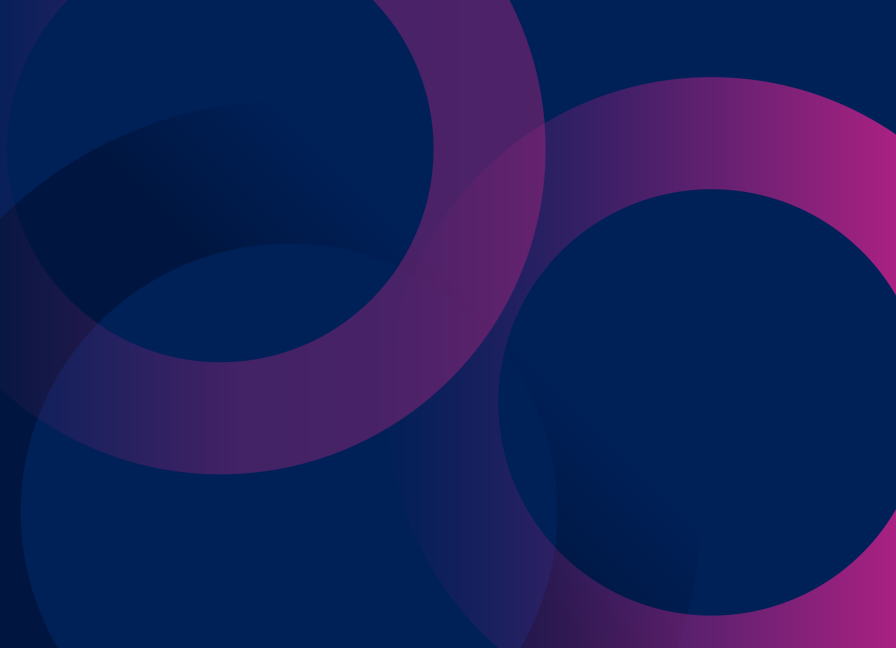
Reproduce this background procedurally as a WebGL 1 fragment shader.

```glsl
precision highp float;

uniform vec2 u_resolution;

const vec3 NAVY = vec3(0.0, 0.125, 0.345);
const vec3 SHADOW = vec3(0.0, 0.086, 0.25);
const vec3 PLUM = vec3(0.65, 0.141, 0.478);
const vec3 MAGENTA = vec3(0.667, 0.129, 0.51);

// Linear position of x between two stops, limited to 0..1
float ramp(float start, float end, float x) {
  return clamp((x - start) / (end - start), 0.0, 1.0);
}

// Antialiased coverage of a ring between two radii
float ring(vec2 p, vec2 center, float inner, float outer, float pixel) {
  float middle = 0.5 * (inner + outer);
  float halfWidth = 0.5 * (outer - inner);
  float edge = abs(length(p - center) - middle) - halfWidth;
  return 1.0 - smoothstep(-0.75 * pixel, 0.75 * pixel, edge);
}

// Lay a translucent tint over a base colour
vec3 layer(vec3 base, vec3 tint, float coverage, float opacity) {
  return mix(base, tint, coverage * opacity);
}

void main() {
  // Canvas height is one unit
  vec2 p = gl_FragCoord.xy / u_resolution.y;
  float pixel = 1.0 / u_resolution.y;
  vec3 color = NAVY;

  // Large shadow ring, fading diagonally to the upper right
  float shadowRing = ring(p, vec2(0.446, 0.210), 0.414, 0.635, pixel);
  float shadowFade = 1.0 - ramp(-0.09, 0.27, p.x + p.y - 1.0);
  color = layer(color, SHADOW, shadowRing, shadowFade);

  // Upper left plum ring, rising quickly then levelling off
  float plumRing = ring(p, vec2(0.340, 0.770), 0.329, 0.502, pixel);
  float plumFade = 0.05 + 0.35 * ramp(0.0, 0.36, p.x)
                 + 0.08 * ramp(0.36, 0.842, p.x);
  color = layer(color, PLUM, plumRing, plumFade);

  // Right magenta ring, brightest at the right side
  float magentaRing = ring(p, vec2(1.098, 0.379), 0.329, 0.502, pixel);
  float magentaFade = 0.015 + 0.985 * pow(ramp(0.595, 1.384, p.x), 1.25);
  color = layer(color, MAGENTA, magentaRing, magentaFade);

  gl_FragColor = vec4(color, 1.0);
}
```
